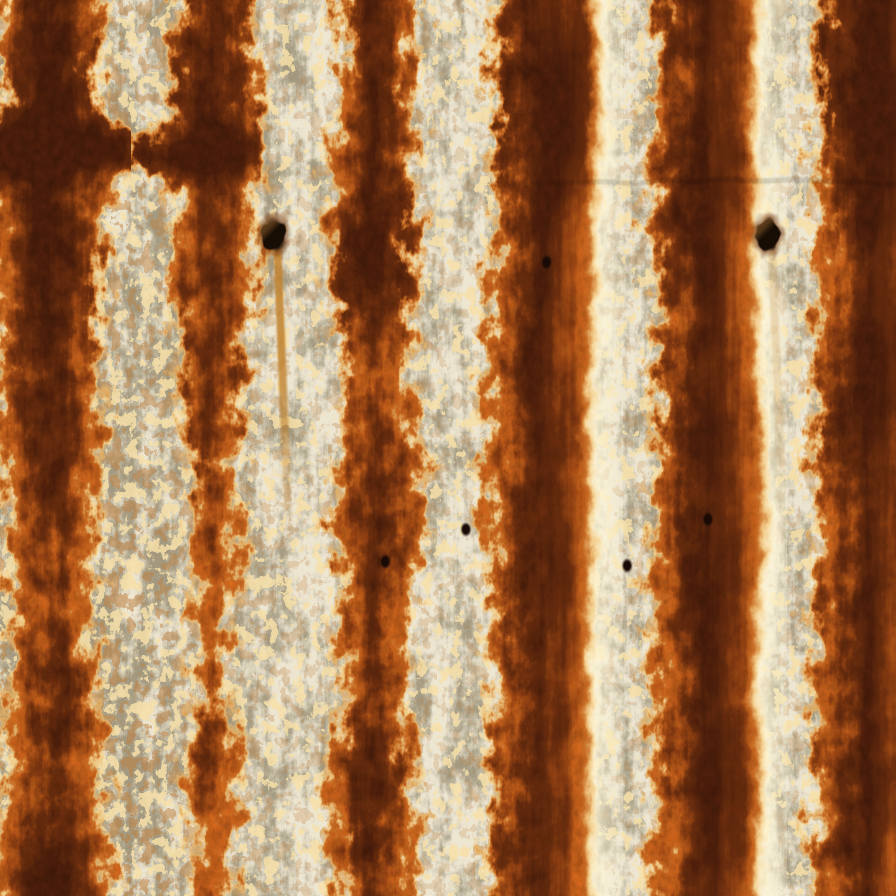
A three.js fragment shader for this texture:

```glsl
// Rusted corrugated sheet: six vertical rust bands over weathered pale metal.
// Each band is a signed distance to a repeated centre line, frayed by gradient
// noise and coloured by depth; flecks, a lap stain, bolt holes and pits follow.
varying vec2 vUv;

float hash(vec2 p) {
  return fract(sin(dot(p, vec2(127.1, 311.7))) * 4375.85);
}

float cornerSlope(vec2 cell, vec2 toPoint) {
  float angle = 6.2832 * hash(cell);
  return dot(vec2(cos(angle), sin(angle)), toPoint);
}

float gradientNoise(vec2 p) {
  vec2 i = floor(p), f = fract(p);
  vec2 u = f * f * f * (f * (f * 6.0 - 15.0) + 10.0);
  vec2 e = vec2(1.0, 0.0);
  return mix(mix(cornerSlope(i, f), cornerSlope(i + e, f - e), u.x),
             mix(cornerSlope(i + e.yx, f - e.yx), cornerSlope(i + 1.0, f - 1.0), u.x), u.y);
}

float fbm(vec2 p) {
  float sum = 0.0, amp = 0.6;
  for (int i = 0; i < 4; i++) {
    sum += amp * gradientNoise(p);
    p = p * 2.03 + 17.3;
    amp *= 0.55;
  }
  return sum;
}

// Signed distance to the rust edge, negative inside; band is its index
float rustDistance(vec2 p, float band, float offset, float rightSide) {
  float low = 1.0 - smoothstep(0.45, 0.68, p.y);
  float halfWidth = 0.054 - 0.016 * exp(-(band - 1.5) * (band - 1.5));
  halfWidth -= 0.02 * low * exp(-2.0 * (band - 1.0) * (band - 1.0));
  halfWidth += 0.028 * gradientNoise(vec2(band * 7.3 + 0.4, p.y * 6.0))
             * (1.0 - 0.7 * smoothstep(2.0, 3.0, band));
  float bend = 0.012 * gradientNoise(vec2(band * 3.7 + 9.2, p.y * 3.0));
  float smoothEdge = rightSide * smoothstep(2.0, 3.0, band);
  float fray = fbm(p * vec2(42.0, 30.0)) * mix(0.05, 0.014, smoothEdge);
  float lap = exp(-pow((p.y - 0.83 + 0.02 * fbm(p * 14.0)) / 0.028, 2.0));
  return abs(offset + bend) - halfWidth + fray
       - 0.065 * lap * (1.0 - smoothstep(0.24, 0.34, p.x));
}

vec3 paleMetal(vec2 p, float d, float cleanEdge) {
  float streak = fbm(p * vec2(65.0, 7.0));
  float blotch = fbm(p * vec2(24.0, 18.0) + 5.0);
  float grain = fbm(p * vec2(110.0, 85.0));
  float weathered = (1.0 - smoothstep(0.1, 0.4, p.x)) * (1.0 - 0.4 * p.y);
  vec3 metal = mix(vec3(0.64, 0.60, 0.50), vec3(0.93, 0.90, 0.82),
    smoothstep(-0.4, 0.35, streak * 0.6 + blotch * 0.8 + grain * 0.5 + 0.1 - 0.25 * weathered));
  // Pale chips and ochre flecks gather on the weathered side and by the rust
  float fleck = fbm(p * vec2(58.0, 50.0) + 31.0);
  float near = exp(-max(d, 0.0) / 0.018) * (1.0 - cleanEdge);
  metal = mix(metal, vec3(0.97, 0.88, 0.66), 0.85 * smoothstep(0.1, 0.2, fleck + 0.06 * weathered));
  float ochre = smoothstep(0.13, 0.22, -fleck + 0.12 * near + 0.06 * weathered);
  metal = mix(metal, vec3(0.74, 0.50, 0.25), 0.75 * ochre * max(near, 0.3 + 0.5 * weathered));
  return mix(metal, vec3(1.0, 0.97, 0.85), cleanEdge * exp(-max(d - 0.008, 0.0) / 0.018));
}

vec3 rustColor(vec2 p, float d, float band) {
  float streak = fbm(p * vec2(50.0, 4.0) + 3.0);
  float cloud = fbm(vec2(band * 5.1 + p.x * 9.0, p.y * 5.0));
  float grain = fbm(p * vec2(95.0, 70.0) + 11.0);
  float depth = -d / 0.045 + 0.7 * streak + 1.1 * cloud + 0.5 * grain + 0.35 * (p.y - 0.5);
  vec3 rust = mix(vec3(0.74, 0.36, 0.10), vec3(0.56, 0.25, 0.07), smoothstep(0.0, 0.4, depth));
  rust = mix(rust, vec3(0.38, 0.16, 0.05), smoothstep(0.3, 0.75, depth));
  return mix(rust, vec3(0.28, 0.11, 0.04), smoothstep(0.75, 1.3, depth)) * (1.0 + 0.35 * grain);
}

void main() {
  vec2 p = vUv;
  float band = floor((p.x - 0.055) / 0.183 + 0.5);
  float offset = p.x - 0.055 - 0.183 * band;
  float rightSide = smoothstep(-0.02, 0.02, offset);
  float d = rustDistance(p, band, offset, rightSide);
  float cleanEdge = rightSide * smoothstep(2.0, 3.0, band);

  // Metal, then a tan and orange halo, then solid rust
  vec3 color = paleMetal(p, d, cleanEdge);
  color = mix(color, vec3(0.93, 0.74, 0.44), 0.85 * (1.0 - smoothstep(0.002, 0.014, d)));
  color = mix(color, vec3(0.78, 0.42, 0.14), 1.0 - smoothstep(-0.003, 0.006, d));
  color = mix(color, rustColor(p, d, band), 1.0 - smoothstep(-0.009, 0.0, d));

  // Faint seam where the sheets overlap
  float seam = abs(p.y - 0.797 - 0.006 * gradientNoise(vec2(p.x * 20.0, 2.5)));
  color *= 1.0 - 0.13 * (1.0 - smoothstep(0.001, 0.005, seam)) * smoothstep(0.5, 0.7, p.x);

  // Two bolt holes three ribs apart, each with a run of ochre below
  for (int i = 0; i < 2; i++) {
    float k = float(i);
    vec2 q = p - vec2(0.305 + 0.552 * k, 0.738);
    float run = 1.0 - smoothstep(0.002, 0.007, abs(q.x - 0.004 + 0.04 * q.y));
    run *= smoothstep(-0.36, -0.12, q.y) * (1.0 - smoothstep(-0.02, 0.0, q.y));
    color = mix(color, vec3(0.74, 0.48, 0.14), run * (0.8 - 0.6 * k));
    float hole = length(q * vec2(1.0, 0.76)) + 0.004 * gradientNoise(p * 90.0);
    color = mix(color, vec3(0.45, 0.22, 0.07), 0.6 * (1.0 - smoothstep(0.013, 0.021, hole)));
    vec3 socket = mix(vec3(0.09, 0.05, 0.02), vec3(0.34, 0.22, 0.10), smoothstep(0.0, 0.016, q.y - q.x));
    color = mix(color, socket, 1.0 - smoothstep(0.012, 0.015, hole));
  }

  // Small dark pits scattered over the ribs
  for (int i = 0; i < 5; i++) {
    float k = float(i);
    vec2 pit = vec2(0.43 + 0.09 * k, 0.2 + 0.74 * hash(vec2(k, 4.0)));
    float r = length((p - pit) * vec2(1.0, 0.75));
    color = mix(color, vec3(0.10, 0.04, 0.02), 1.0 - smoothstep(0.003, 0.007, r));
  }
  gl_FragColor = vec4(clamp(color, 0.0, 1.0), 1.0);
}
```
